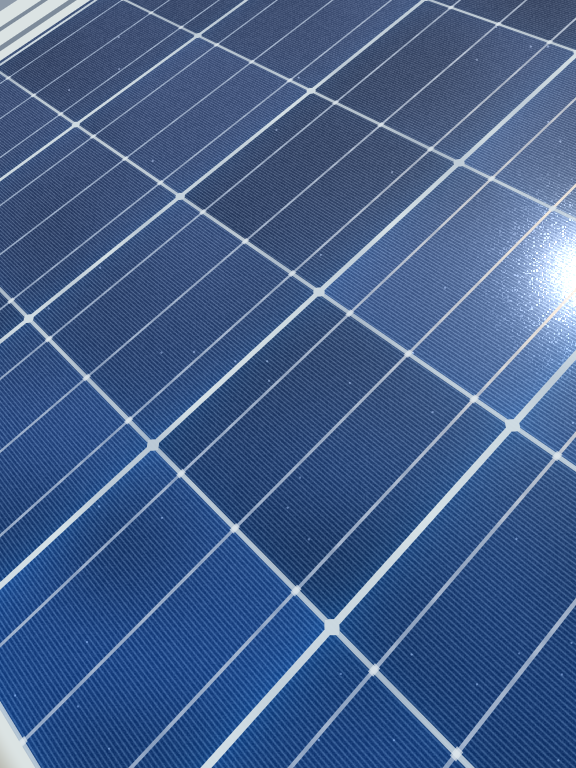
A Shadertoy shader for this texture:

```glsl
// Solar panel seen at a slant: square cells with three busbars and fine fingers.
// A perspective matrix maps the canvas to cell units; lines, frame, tint
// variation, dust and a sun glare are layered on that grid.

float hash(vec2 p) {
    vec3 q = fract(p.xyx * 0.1031);
    q += dot(q, q.yzx + 33.33);
    return fract((q.x + q.y) * q.z);
}

float noise(vec2 p) {
    vec2 i = floor(p), f = fract(p);
    f = f * f * (3.0 - 2.0 * f);
    return mix(mix(hash(i), hash(i + vec2(1, 0)), f.x),
               mix(hash(i + vec2(0, 1)), hash(i + vec2(1, 1)), f.x), f.y);
}

// Smooth coverage of a shape whose edge lies at distance zero
float cover(float inside, float pixel) {
    return clamp(inside / pixel + 0.5, 0.0, 1.0);
}

void mainImage(out vec4 fragColor, in vec2 fragCoord) {
    // Canvas position, y down, and its place on the panel in cell units
    vec2 uv = fragCoord / iResolution.xy;
    vec2 p = vec2(uv.x, (1.0 - uv.y) * 1.3333);
    mat3 panelToCanvas = mat3(0.2068, 0.1198, -0.1803,
                              0.3394, -0.2188, 0.0925,
                              0.2656, 0.7726, 1.0);
    vec3 h = inverse(panelToCanvas) * vec3(p, 1.0);
    vec2 grid = h.xy / h.z;
    vec2 dx = dFdx(grid), dy = dFdy(grid);
    vec2 pixel = vec2(length(vec2(dx.x, dy.x)), length(vec2(dx.y, dy.y)));
    vec2 id = floor(grid), cell = fract(grid);
    vec2 edge = 0.5 - abs(cell - 0.5);

    // Silicon: deep blue below, greyer towards the top, tinted per cell
    float height = smoothstep(0.05, 1.25, p.y);
    vec3 color = mix(vec3(0.205, 0.265, 0.405), vec3(0.085, 0.215, 0.425), height);
    color *= 0.9 + 0.2 * hash(id + 17.0);
    color *= 0.88 + 0.24 * noise(p * 5.0 + id * 3.7);
    float rim = exp(-12.0 * edge.x) + 0.4 * exp(-14.0 * edge.y);
    color += vec3(0.0, 0.055, 0.09) * rim * (0.4 + 0.6 * height);

    // Fingers run across the busbars and fade where too fine to resolve
    float fingers = 0.5 + 0.5 * cos(grid.y * 66.0 * 6.2832);
    fingers = mix(0.4, fingers * fingers, 1.0 - smoothstep(0.3, 0.75, pixel.y * 66.0));
    color += vec3(0.14, 0.15, 0.14) * (fingers - 0.12);

    // Crystal grain and sparse dust
    vec2 grainId = floor(p * 420.0);
    color += 0.05 * (hash(grainId) - 0.5);
    vec2 dustId = floor(p * 55.0);
    vec2 dustAt = 0.3 + 0.4 * vec2(hash(dustId + 5.0), hash(dustId + 9.0));
    float dust = smoothstep(0.16, 0.05, length(fract(p * 55.0) - dustAt));
    color += 0.25 * dust * step(0.988, hash(dustId + 71.0));

    // Sun glare: wide veil, bright core and glittering grain
    float sunDistance = length((p - vec2(1.01, 0.48)) * vec2(1.0, 0.9));
    float veil = exp(-5.0 * sunDistance);
    float core = exp(-170.0 * sunDistance * sunDistance);
    float glitter = hash(grainId + 40.0);
    color += vec3(0.36, 0.38, 0.38) * veil;
    color += vec3(0.62, 0.58, 0.52) * core * (0.65 + 0.6 * glitter);
    color += 0.35 * step(0.9, glitter) * exp(-60.0 * sunDistance * sunDistance);

    // Busbars, with brighter solder tabs where they cross a gap
    float fromBar = min(abs(cell.x - 0.507), abs(abs(cell.x - 0.507) - 0.322));
    float bar = cover(0.0062 - fromBar, pixel.x);
    float wear = 0.78 + 0.22 * noise(vec2(floor(grid.x * 3.0) * 7.0, grid.y * 22.0));
    vec3 barColor = mix(vec3(0.64, 0.71, 0.81), vec3(1.0, 0.94, 0.87), min(1.0, veil * 1.6));
    color = mix(color, barColor, bar * wear);

    // Gaps between cells, widened to small diamonds at the corners
    float gap = max(cover(0.0125 - edge.x, pixel.x), 0.85 * cover(0.0095 - edge.y, pixel.y));
    gap = max(gap, cover(0.036 - edge.x - edge.y, length(pixel)));
    vec3 gapColor = mix(vec3(0.76, 0.81, 0.85), vec3(0.87, 0.91, 0.92), noise(grid * 4.0));
    color = mix(color, gapColor, gap * 0.95);
    float tab = cover(0.011 - fromBar, pixel.x) * cover(0.017 - edge.y, pixel.y);
    color = mix(color, vec3(0.88, 0.91, 0.93), tab * 0.7);

    // Metal frame: grooved along the far side, plain at the near corner
    float farSide = -3.04 - grid.x;
    vec3 metal = vec3(0.86, 0.89, 0.89);
    float groove = cover(0.03 - abs(farSide - 0.13), pixel.x)
                 + cover(0.025 - abs(farSide - 0.34), pixel.x);
    vec3 farMetal = mix(metal, vec3(0.4, 0.46, 0.53), 0.8 * groove);
    farMetal = mix(farMetal, vec3(0.55, 0.6, 0.66), cover(farSide - 0.55, pixel.x));
    color = mix(color, farMetal, cover(farSide, pixel.x));
    float nearSide = -1.005 - grid.y;
    vec3 nearMetal = mix(metal, vec3(0.7, 0.7, 0.66), smoothstep(0.02, 0.12, nearSide));
    color = mix(color, nearMetal, cover(nearSide, pixel.y));

    fragColor = vec4(clamp(color, 0.0, 1.0), 1.0);
}
```
